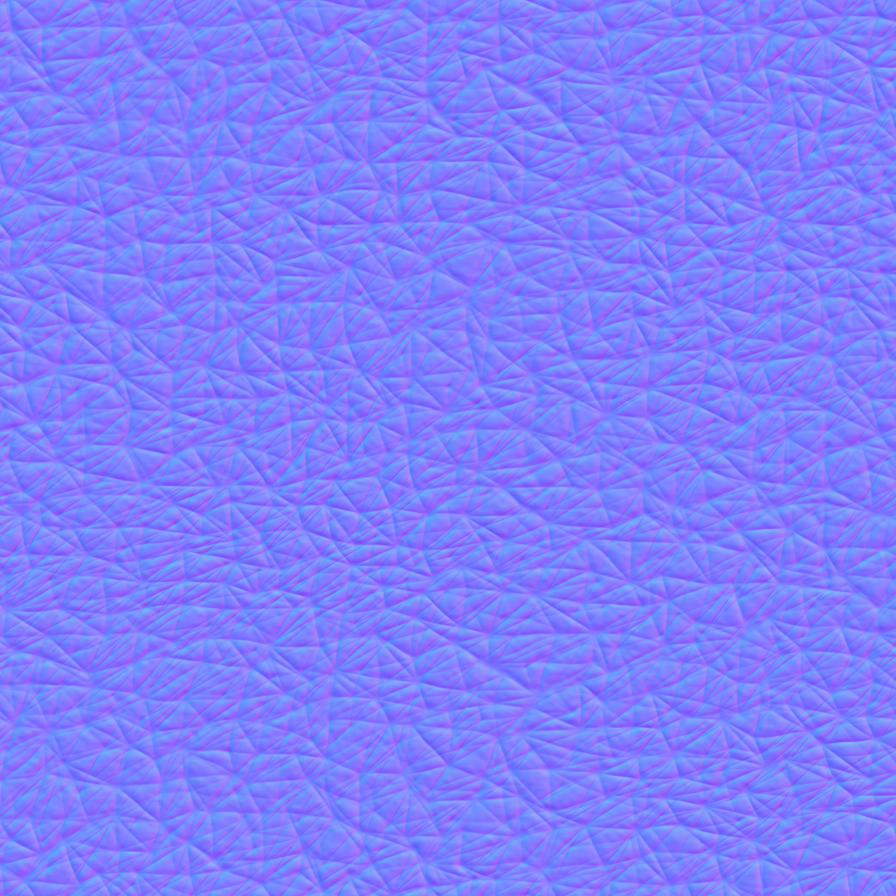
A WebGL 1 fragment shader for this texture map:

```glsl
precision highp float;
// Tangent-space normal map of fine creased leather with a triangular wrinkle network.

uniform vec2 u_resolution;

float hash(vec2 p) {
  vec3 q = fract(vec3(p.xyx) * 0.1031);
  q += dot(q, q.yzx + 33.33);
  return fract((q.x + q.y) * q.z);
}

float valueNoise(vec2 p) {
  vec2 i = floor(p);
  vec2 f = fract(p);
  vec2 u = f * f * f * (f * (f * 6.0 - 15.0) + 10.0);
  float low = mix(hash(i), hash(i + vec2(1.0, 0.0)), u.x);
  float high = mix(hash(i + vec2(0.0, 1.0)), hash(i + 1.0), u.x);
  return mix(low, high, u.y);
}

// Slants the columns by lean.x and the rows by lean.y
vec2 shear(vec2 p, vec2 lean) {
  return p - lean * p.yx;
}

// Jittered grid corner, in canvas units
vec2 node(vec2 cell, vec2 frequency) {
  vec2 jitter = vec2(hash(cell + 17.0), hash(cell + 71.0)) - 0.5;
  return (cell + 0.8 * jitter) / frequency;
}

// Pinched valley along a segment: 1 on the line, fading outwards
float crease(vec2 p, vec2 a, vec2 b, float width) {
  vec2 pa = p - a;
  vec2 ba = b - a;
  float t = clamp(dot(pa, ba) / dot(ba, ba), 0.0, 1.0);
  vec2 away = pa - ba * t;
  float softness = 0.3 * width;
  return exp(-sqrt(dot(away, away) + softness * softness) / width);
}

// Share of the surface left uncreased by one triangulated network;
// strength holds the depth of the row, column and diagonal edges
float creaseNetwork(vec2 p, vec2 frequency, vec3 strength, float width) {
  vec2 base = floor(p * frequency);
  float surface = 1.0;
  for (int j = -1; j <= 1; j++) {
    for (int i = -1; i <= 1; i++) {
      vec2 cell = base + vec2(float(i), float(j));
      vec2 a = node(cell, frequency);
      vec2 b = node(cell + vec2(1.0, 0.0), frequency);
      vec2 c = node(cell + vec2(0.0, 1.0), frequency);
      vec2 d = node(cell + 1.0, frequency);
      vec3 depth = vec3(hash(cell + 5.3), hash(cell + 29.7), hash(cell + 43.1));
      depth = strength * mix(vec3(0.45), vec3(1.0), depth);
      bool rising = hash(cell + 91.9) < 0.62;
      vec2 from = rising ? a : b;
      vec2 to = rising ? d : c;
      surface *= 1.0 - depth.x * crease(p, a, b, width);
      surface *= 1.0 - depth.y * crease(p, a, c, width);
      surface *= 1.0 - depth.z * crease(p, from, to, width);
    }
  }
  return surface;
}

float leatherHeight(vec2 p) {
  // Slow bending of the wrinkle directions
  vec2 bend = vec2(valueNoise(p * 4.0 + 3.0), valueNoise(p * 4.0 + 40.0)) - 0.5;
  vec2 ripple = vec2(valueNoise(p * 28.0 + 11.0), valueNoise(p * 28.0 + 60.0)) - 0.5;
  vec2 q = p + 0.03 * bend + 0.004 * ripple + 2.0;

  // Main creases run mostly sideways, finer ones cross them at a slant
  vec3 mainStrength = vec3(0.85, 0.72, 0.8);
  vec3 fineStrength = vec3(0.42, 0.46, 0.42);
  vec2 mainPoint = shear(q, vec2(0.12, -0.06));
  vec2 finePoint = shear(q, vec2(0.5, 0.2)) + 5.0;
  float surface = creaseNetwork(mainPoint, vec2(24.0, 31.0), mainStrength, 0.0033);
  surface *= creaseNetwork(finePoint, vec2(27.0, 35.0), fineStrength, 0.0029);

  // Soft grain between the creases
  float grain = 0.0006 * valueNoise(p * vec2(75.0, 95.0) + 7.0);
  grain += 0.0005 * valueNoise(p * vec2(130.0, 155.0) + 19.0);
  return 0.0031 * surface + grain;
}

void main() {
  vec2 p = gl_FragCoord.xy / u_resolution;

  // Slope by finite differences
  float stepSize = 0.0012;
  float h = leatherHeight(p);
  float hx = leatherHeight(p + vec2(stepSize, 0.0));
  float hy = leatherHeight(p + vec2(0.0, stepSize));
  vec2 slope = vec2(hx - h, hy - h) / stepSize;

  // Pack the unit normal into colour
  vec3 normal = normalize(vec3(-slope, 1.0));
  gl_FragColor = vec4(0.5 + 0.5 * normal, 1.0);
}
```
